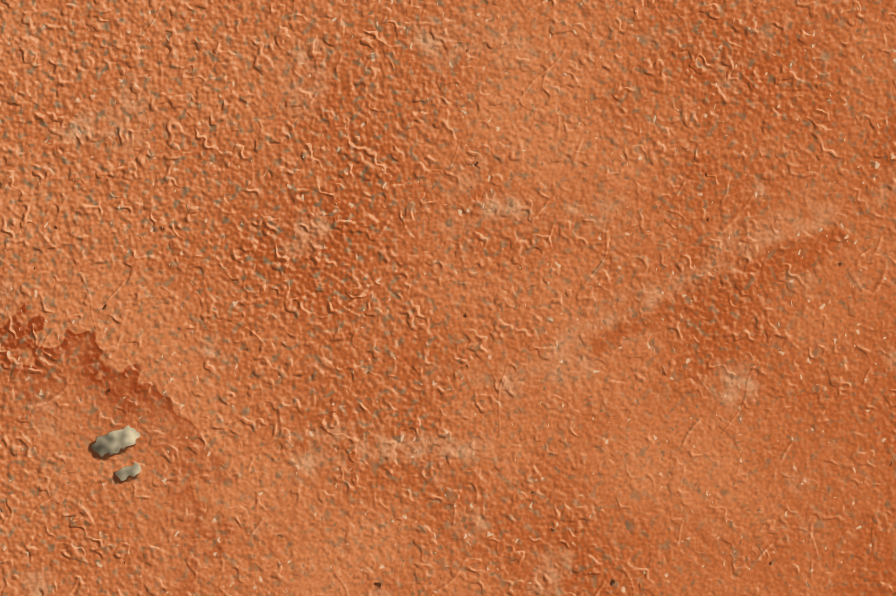
Reproduce this texture procedurally as a WebGL 1 fragment shader.

```glsl
precision highp float;
// Weathered terracotta: raking light on rough clay, dusty smears, grit, scratches and a rust stain.
uniform vec2 u_resolution;

const vec3 CLAY = vec3(0.81, 0.48, 0.285);
const vec3 DEEP_CLAY = vec3(0.71, 0.345, 0.16);
const vec3 LIT_CLAY = vec3(0.93, 0.67, 0.49);
const vec3 SHADOW = vec3(0.40, 0.22, 0.12);
const vec3 DUST = vec3(0.83, 0.60, 0.43);
const vec3 GRIT = vec3(0.55, 0.44, 0.32);
const vec3 CHALK = vec3(0.92, 0.80, 0.66);
const vec3 RUST = vec3(0.54, 0.18, 0.05);
const vec3 STONE = vec3(0.68, 0.62, 0.50);
const vec2 LIGHT = vec2(0.77, 0.64);
const float RELIEF_STEP = 0.0016;
const float RELIEF_GAIN = 1.75;
const mat2 TURN = mat2(0.8, 0.6, -0.6, 0.8);

vec2 hash2(vec2 p) {
  vec3 q = fract(p.xyx * vec3(0.1031, 0.1030, 0.0973));
  q += dot(q, q.yzx + 33.33);
  return fract((q.xx + q.yz) * q.zy);
}
float gradDot(vec2 cell, vec2 f, vec2 corner) {
  float angle = 6.2832 * hash2(cell + corner).x;
  return dot(vec2(cos(angle), sin(angle)), f - corner);
}
float noise(vec2 p) {
  vec2 i = floor(p), f = p - i;
  vec2 u = f * f * f * (f * (f * 6.0 - 15.0) + 10.0);
  return mix(mix(gradDot(i, f, vec2(0.0)), gradDot(i, f, vec2(1.0, 0.0)), u.x),
             mix(gradDot(i, f, vec2(0.0, 1.0)), gradDot(i, f, vec2(1.0)), u.x), u.y);
}
float fbm(vec2 p) {
  float sum = 0.0, amp = 0.6;
  for (int i = 0; i < 4; i++) {
    sum += amp * noise(p);
    p = 2.0 * TURN * p + 17.3;
    amp *= 0.5;
  }
  return sum;
}
float relief(vec2 p) {
  vec2 q = TURN * p;
  float crumbs = smoothstep(0.02, 0.5, noise(p * 33.0 + 0.8 * noise(q * 60.0)));
  return 0.36 * crumbs + 0.27 * noise(q * 67.0 + 9.0) + 0.17 * noise(TURN * q * 131.0 + 31.0);
}
float segment(vec2 p, vec2 a, vec2 b) {
  vec2 ab = b - a;
  return length(p - a - ab * clamp(dot(p - a, ab) / dot(ab, ab), 0.0, 1.0));
}
float smear(vec2 p, vec2 a, vec2 b, float width) {
  return 1.0 - smoothstep(0.2 * width, width, segment(p, a, b));
}
vec2 neighbor(int n) {
  return vec2(mod(float(n), 3.0), floor((float(n) + 0.5) / 3.0)) - 1.0;
}
// Scattered grains: cells per unit, share of filled cells, largest radius
float grains(vec2 p, float cells, float share, float radius, float soft) {
  float mask = 0.0;
  for (int n = 0; n < 9; n++) {
    vec2 id = floor(p * cells) + neighbor(n), pick = hash2(id + 71.0 + cells);
    float size = radius * mix(0.3, 1.0, pick.y * pick.y);
    float d = length((p - (id + hash2(id + 5.0)) / cells) * vec2(1.0, 0.75)) - size;
    mask = max(mask, step(pick.x, share) * (1.0 - smoothstep(-soft, soft, d)));
  }
  return mask;
}
// Raised scratches: positive on the lit side, negative on the shaded side
float scratches(vec2 p, float cells, float share, float width) {
  float shade = 0.0;
  for (int n = 0; n < 9; n++) {
    vec2 id = floor(p * cells) + neighbor(n);
    vec2 pick = hash2(id + 133.0 + cells), turn = hash2(id + 211.0);
    float angle = (turn.x < 0.5 ? 1.1 : 2.1) + 0.8 * (turn.y - 0.5);
    vec2 along = vec2(cos(angle), sin(angle)), q = p - (id + hash2(id + 19.0)) / cells;
    float across = dot(q, vec2(along.y, -along.x)) / width, lee = across + 1.7;
    float reach = mix(0.15, 0.5, pick.y) / cells;
    float ends = 1.0 - smoothstep(0.3 * reach, reach, abs(dot(q, along)));
    shade += step(pick.x, share) * ends * (exp(-across * across) - 0.8 * exp(-lee * lee));
  }
  return shade;
}
void main() {
  vec2 p = gl_FragCoord.xy / u_resolution.y;
  float px = 1.0 / u_resolution.y, broad = fbm(p * 2.6 + 3.0), patchy = fbm(p * 7.0 + 41.0);
  vec2 warp = vec2(noise(p * 13.0), noise(p * 13.0 + 57.0)), s = p + 0.03 * warp;
  // Clay tint, deeper towards the right, and dust
  float depth = 0.45 + 0.35 * (p.x - 0.75) + 1.4 * broad + 0.8 * patchy;
  vec3 color = mix(CLAY, DEEP_CLAY, clamp(depth, 0.0, 1.1));
  float dust = 0.65 * smoothstep(0.1, 0.4, patchy);
  dust = max(dust, 0.5 * smear(s, vec2(0.94, 0.39), vec2(1.37, 0.65), 0.06));
  dust = max(dust, 0.65 * smear(s, vec2(0.57, 0.255), vec2(0.79, 0.25), 0.045));
  color = mix(color, DUST, dust * (0.8 + 1.2 * noise(p * 38.0) + warp.x));
  color = mix(color, DEEP_CLAY, 0.8 * smear(s, vec2(1.0, 0.42), vec2(1.4, 0.60), 0.035));
  // Rust stain with a ragged rim
  float rim = length(p - vec2(0.0, 0.08)) - 0.37 + 0.12 * noise(p * 13.0) + 0.06 * noise(p * 37.0);
  float stain = (1.0 - smoothstep(-0.01, 0.006, rim)) * exp(14.0 * min(rim, 0.0));
  color = mix(color, RUST, stain * mix(0.35, 0.9, smoothstep(0.22, 0.38, p.y)));
  // Raking light, strongest on the rough upper left
  float rough = clamp(0.9 + 0.4 * (p.y - 0.5) - 0.28 * (p.x - 0.75) + broad, 0.5, 1.4);
  vec2 e = LIGHT * RELIEF_STEP, g = p + 0.007 * vec2(noise(p * 90.0), noise(p * 90.0 + 23.0));
  float shade = RELIEF_GAIN * rough * (relief(p - e) - relief(p + e));
  shade += 0.14 * scratches(p + 0.025 * warp, 4.5, 0.45, 0.002);
  shade += 0.2 * scratches(p + 0.025 * warp, 13.0, 0.25, 0.0024);
  color = mix(color, GRIT, 0.7 * rough * smoothstep(0.12, 0.5, noise(TURN * p * 73.0)));
  color = mix(color, LIT_CLAY, clamp(2.3 * shade, 0.0, 0.9));
  color = mix(color, SHADOW, clamp(-1.7 * shade, 0.0, 0.85)) * (1.0 + 0.12 * noise(p * 170.0));
  // Grey grit, chalk flecks and pits
  color = mix(color, GRIT, 0.5 * grains(g, 24.0, 0.25, 0.007, 2.0 * px));
  color = mix(color, GRIT * 0.85, 0.6 * grains(g, 60.0, 0.3, 0.003, px));
  color = mix(color, CHALK, 0.75 * grains(g, 42.0, 0.2, 0.003, px));
  color = mix(color, SHADOW * 0.6, 0.8 * grains(g + 3.0, 16.0, 0.06, 0.004, px));
  // Two embedded stones with shadows
  for (int i = 0; i < 2; i++) {
    float scale = 1.0 - 0.47 * float(i);
    vec2 q = g - vec2(0.195, 0.26) - float(i) * vec2(0.022, -0.052), span = scale * vec2(0.022, 0.008);
    float under = segment(q + 0.007 * LIGHT, -span, span) - 0.017 * scale;
    float body = segment(q, -span, span) - 0.017 * scale;
    color = mix(color, SHADOW * 0.6, 0.8 * (1.0 - smoothstep(-px, 3.0 * px, under)));
    vec3 face = STONE * (0.9 + 9.0 * dot(q, LIGHT) + 0.4 * noise(p * 70.0));
    color = mix(color, face, 1.0 - smoothstep(-px, px, body));
  }
  gl_FragColor = vec4(clamp(color, 0.0, 1.0), 1.0);
}
```
